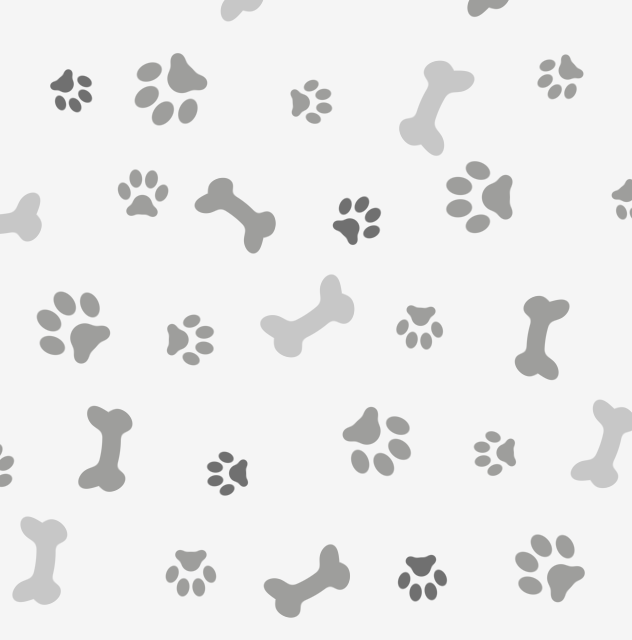
A Shadertoy shader for this pattern:

```glsl
vec3 hash3(vec2 id) {
    vec3 q = fract(vec3(id.xyx) * vec3(0.1031, 0.1030, 0.0973) + 0.37);
    q += dot(q, q.yxz + 33.33);
    return fract((q.xxy + q.yzz) * q.zyx);
}

mat2 rotation(float angle) {
    float c = cos(angle), s = sin(angle);
    return mat2(c, s, -s, c);
}

float smoothMin(float a, float b, float k) {
    float h = max(k - abs(a - b), 0.0) / k;
    return min(a, b) - h * h * k * 0.25;
}

float ellipse(vec2 p, vec2 radii) {
    return (length(p / radii) - 1.0) * min(radii.x, radii.y);
}

// Four tilted toes above a domed pad, about one unit in radius
float pawDistance(vec2 p) {
    p.x = abs(p.x);
    float innerToe = ellipse(rotation(0.13) * (p - vec2(0.31, 0.60)), vec2(0.25, 0.36));
    float outerToe = ellipse(rotation(0.38) * (p - vec2(0.74, 0.08)), vec2(0.24, 0.35));
    float dome = length(p - vec2(0.0, -0.42)) - 0.39;
    float corner = length(p - vec2(0.43, -0.69)) - 0.19;
    return min(min(innerToe, outerToe), smoothMin(dome, corner, 0.25));
}

// Slightly bent shaft with two round knobs at each end
float boneDistance(vec2 p) {
    p.y += 0.22 * p.x * p.x - 0.06;
    p = abs(p);
    float shaft = length(p - vec2(min(p.x, 0.62), 0.0)) - 0.225;
    float knob = length(p - vec2(0.74, 0.28)) - 0.265;
    return smoothMin(shaft, knob, 0.22);
}

void mainImage(out vec4 fragColor, in vec2 fragCoord) {
    const float cellSize = 0.192;
    const vec3 midGrey = vec3(0.62, 0.62, 0.61);
    vec2 p = fragCoord / iResolution.y;
    vec2 grid = p / cellSize;
    float edge = 0.75 / iResolution.y;
    vec3 color = vec3(0.962);

    // One motif per cell, in staggered rows
    for (int j = -1; j <= 1; j++) {
        float row = floor(grid.y) + float(j);
        float stagger = 0.5 * mod(row, 2.0);
        for (int i = -1; i <= 1; i++) {
            vec2 id = vec2(floor(grid.x - stagger) + float(i), row);
            vec3 place = hash3(id + 17.0);
            vec3 look = hash3(id + 71.0);
            vec2 center = id + vec2(0.5 + stagger, 0.5) + (place.xy - 0.5) * 0.33;
            vec2 local = (grid - center) * cellSize;

            // Cycle: light bone, small paw, grey bone, dark paw, large paw, small paw
            float kind = mod(id.x + 2.0 * row + floor(row / 3.0), 6.0);
            bool isLightBone = kind < 0.5;
            bool isBone = isLightBone || abs(kind - 2.0) < 0.5;
            bool isDarkPaw = abs(kind - 3.0) < 0.5;
            bool isLargePaw = abs(kind - 4.0) < 0.5;

            float size = mix(0.033, 0.040, look.x);
            if (isLargePaw) size = mix(0.054, 0.059, look.x);
            if (isBone) size = mix(0.061, 0.067, look.x) + (isLightBone ? 0.004 : 0.0);

            // Bones turn freely, paws favour eighth turns
            float angle = isBone ? look.y * 6.2832
                                 : floor(look.y * 8.0) * 0.7854 + (look.z - 0.5) * 0.15;
            vec2 q = rotation(angle) * local / size;
            float d = (isBone ? boneDistance(q) : pawDistance(q)) * size;

            vec3 tint = isLightBone ? vec3(0.78) : isDarkPaw ? vec3(0.44) : midGrey;
            color = mix(color, tint, 1.0 - smoothstep(-edge, edge, d));
        }
    }
    fragColor = vec4(color, 1.0);
}
```
